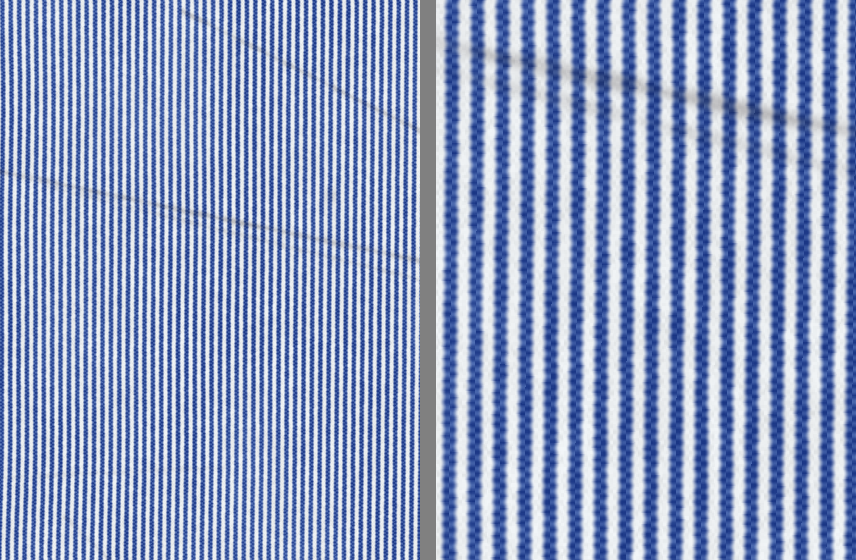
Left, the full canvas; right, a detail of the centre.
This texture is drawn by a Shadertoy shader. Its source:

```glsl
float hash(vec2 p) {
    vec3 q = fract(p.xyx * vec3(0.1031, 0.1030, 0.0973));
    q += dot(q, q.yzx + 33.33);
    return fract((q.x + q.y) * q.z);
}

float noise(vec2 p) {
    vec2 i = floor(p), f = fract(p);
    f = f * f * (3.0 - 2.0 * f);
    return mix(mix(hash(i), hash(i + vec2(1, 0)), f.x),
               mix(hash(i + vec2(0, 1)), hash(i + vec2(1, 1)), f.x), f.y);
}

// Soft, broken fold line between two points
float crease(vec2 p, vec2 a, vec2 b, float width) {
    vec2 ab = b - a;
    float h = clamp(dot(p - a, ab) / dot(ab, ab), 0.0, 1.0);
    float d = length(p - a - ab * h) + 0.004 * (noise(p * 60.0) - 0.5);
    return exp(-d * d / (width * width)) * (0.35 + 0.65 * noise(p * 35.0 + 7.0));
}

void mainImage(out vec4 fragColor, in vec2 fragCoord) {
    vec2 uv = fragCoord / iResolution.xy;
    vec2 p = vec2(uv.x * 0.75, uv.y);

    // Fifty stripes, gently bent by the lie of the cloth
    float bend = 0.25 * (noise(p * vec2(3.0, 5.0)) - 0.5) + 0.35 * (uv.y - 0.65);
    float x = uv.x * 50.0 + 0.24 - bend;
    float stripe = floor(x);
    float d = fract(x) - 0.5;

    // Woven rows: two columns of beads per stripe, half a row apart
    float side = step(0.0, d);
    float row = uv.y * 152.0 + 0.5 * side + 0.3 * noise(p * 12.0);
    float bead = 0.5 + 0.5 * cos(6.2832 * row);
    float thread = hash(vec2(stripe * 2.0 + side, floor(row)));

    // Scalloped stripe edge
    float halfWidth = 0.235 + 0.035 * bead + 0.03 * (thread - 0.5);
    float soft = max(0.14, 25.0 / iResolution.x);
    float ink = 1.0 - smoothstep(halfWidth - soft, halfWidth + soft, abs(d));

    // Dyed and undyed yarn
    float fade = noise(p * vec2(9.0, 5.0) + 3.0);
    float depth = 0.7 * bead + 0.35 * (thread - 0.5) + 0.4 * (0.5 - fade) + 0.12;
    vec3 blue = mix(vec3(0.31, 0.43, 0.70), vec3(0.11, 0.22, 0.53), clamp(depth, 0.0, 1.0));
    vec3 white = vec3(0.94, 0.955, 0.965) - 0.05 * (1.0 - bead) * thread;
    white -= vec3(0.02, 0.025, 0.03) * noise(p * 24.0);
    vec3 color = mix(white, blue, ink);

    // Creases and a faint smudge
    float wear = 0.8 * crease(p, vec2(0.326, 0.98), vec2(0.76, 0.761), 0.004);
    wear += crease(p, vec2(0.0, 0.694), vec2(0.76, 0.532), 0.005);
    wear += 0.45 * crease(p, vec2(0.08, 0.668), vec2(0.76, 0.498), 0.004);
    wear += 0.5 * crease(p, vec2(0.117, 0.075), vec2(0.195, 0.0), 0.004);
    wear += 0.25 * crease(p, vec2(0.0, 0.147), vec2(0.4, 0.165), 0.004);
    wear += 0.4 * exp(-dot(p - vec2(0.592, 0.651), p - vec2(0.592, 0.651)) / 0.00015);
    color = mix(color, color * vec3(0.62, 0.60, 0.60) + 0.05, min(0.65 * wear, 0.7));

    color += 0.025 * (hash(floor(p * 512.0)) - 0.5);
    fragColor = vec4(clamp(color, 0.0, 1.0), 1.0);
}
```
